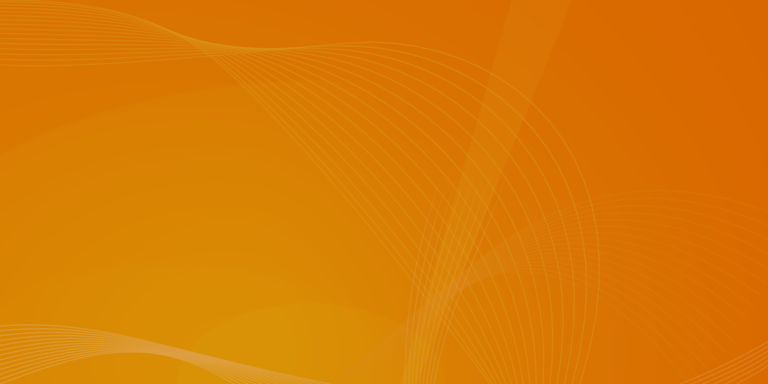
A WebGL 2 fragment shader for this background:

```glsl
#version 300 es
precision highp float;
// Warm orange backdrop with soft elliptical glows, a slanted light band and
// ribbons of fine lines. Each ribbon blends one cubic Bezier into another and
// strokes the curves in between; x spans 0..2 and y spans 0..1, upwards.

uniform vec2 u_resolution;
out vec4 fragColor;

const vec3 LEFT_ORANGE = vec3(0.85, 0.435, 0.0);
const vec3 RIGHT_ORANGE = vec3(0.85, 0.400, 0.0);
const vec3 GLOW_TINT = vec3(0.0, 0.105, 0.015);
const vec3 ELLIPSE_TINT = vec3(0.0, 0.020, 0.002);
const vec3 BAND_TINT = vec3(0.004, 0.028, 0.012);
const vec3 GOLD_LINE = vec3(0.85, 0.58, 0.09);
const vec3 AMBER_LINE = vec3(0.86, 0.54, 0.15);
const vec3 PALE_LINE = vec3(0.88, 0.66, 0.40);
const vec2 GLOW_CENTER = vec2(0.68, 0.08);
const vec2 GLOW_SIZE = vec2(0.95, 0.72);
const float LINE_HALF_WIDTH = 0.0019;
const int CURVE_STEPS = 20;

float segmentDistance(vec2 p, vec2 a, vec2 b) {
  vec2 ab = b - a;
  float h = clamp(dot(p - a, ab) / max(dot(ab, ab), 1e-8), 0.0, 1.0);
  return length(p - a - ab * h);
}

vec2 bezier(mat4x2 c, float s) {
  float r = 1.0 - s;
  return c * vec4(r * r * r, 3.0 * r * r * s, 3.0 * r * s * s, s * s * s);
}

float curveDistance(vec2 p, mat4x2 c) {
  float nearest = 10.0;
  vec2 last = c[0];
  for (int i = 1; i <= CURVE_STEPS; i++) {
    vec2 next = bezier(c, float(i) / float(CURVE_STEPS));
    nearest = min(nearest, segmentDistance(p, last, next));
    last = next;
  }
  return nearest;
}

// Opacity of `count` lines spread from curve a to curve b; spread skews spacing.
float ribbon(vec2 p, mat4x2 a, mat4x2 b, int count, float spread, float opacity) {
  float pixel = 1.0 / u_resolution.y;
  vec2 low = min(min(min(a[0], a[1]), min(a[2], a[3])), min(min(b[0], b[1]), min(b[2], b[3])));
  vec2 high = max(max(max(a[0], a[1]), max(a[2], a[3])), max(max(b[0], b[1]), max(b[2], b[3])));
  if (any(lessThan(p, low - 0.01)) || any(greaterThan(p, high + 0.01))) return 0.0;
  float clear = 1.0;
  for (int i = 0; i < count; i++) {
    float t = pow(float(i) / float(count - 1), spread);
    float d = curveDistance(p, a * (1.0 - t) + b * t);
    clear *= 1.0 - opacity * clamp((LINE_HALF_WIDTH - d) / pixel + 0.5, 0.0, 1.0);
  }
  return 1.0 - clear;
}

float ellipse(vec2 p, vec2 center, vec2 radius, float blur) {
  float d = (length((p - center) / radius) - 1.0) * radius.y;
  return 1.0 - smoothstep(-blur, blur, d);
}

vec3 backdrop(vec2 p) {
  vec3 color = mix(LEFT_ORANGE, RIGHT_ORANGE, clamp(p.x * 0.5, 0.0, 1.0));
  vec2 offset = (p - GLOW_CENTER) / GLOW_SIZE;
  color += GLOW_TINT * exp(-dot(offset, offset));
  // Stacked ellipses; the largest dissolves to the right.
  float fade = 1.0 - smoothstep(0.65, 1.15, p.x);
  color += ELLIPSE_TINT * ellipse(p, vec2(0.85, 0.10), vec2(1.22, 0.69), 0.006) * fade;
  color += 0.4 * ELLIPSE_TINT * ellipse(p, vec2(0.45, 0.0), vec2(0.60, 0.315), 0.02);
  color += 0.8 * ELLIPSE_TINT * ellipse(p, vec2(0.81, 0.0), vec2(0.35, 0.21), 0.005);
  // Slanted band, narrowing a little on its way down.
  float down = 1.0 - p.y;
  float leftEdge = 1.333 - 0.29 * down;
  float rightEdge = 1.490 - 0.406 * down;
  float band = smoothstep(-0.004, 0.004, p.x - leftEdge) * smoothstep(-0.004, 0.004, rightEdge - p.x);
  return color + BAND_TINT * band;
}

void main() {
  vec2 p = gl_FragCoord.xy / u_resolution * vec2(2.0, 1.0);
  vec3 color = backdrop(p);

  // Faint arcs fanning out at the lower right.
  float arcs = ribbon(p, mat4x2(0.781, -0.04, 1.146, 0.141, 1.406, 0.727, 2.083, 0.414),
    mat4x2(1.055, -0.04, 1.094, 0.323, 1.458, 0.479, 1.823, -0.04), 16, 1.0, 0.25);
  color = mix(color, AMBER_LINE, arcs * mix(1.0, 0.65, smoothstep(1.2, 1.7, p.x)));

  // Main ribbon: twisted tail, then the wide fan.
  float tail = ribbon(p, mat4x2(0.0, 1.0, 0.286, 1.0, 0.456, 0.948, 0.612, 0.797),
    mat4x2(0.0, 0.831, 0.260, 0.818, 0.651, 0.867, 0.911, 0.888), 16, 1.3, 0.40);
  float fan = ribbon(p, mat4x2(0.612, 0.797, 0.846, 0.570, 1.068, 0.284, 1.276, 0.0),
    mat4x2(0.911, 0.888, 1.302, 0.919, 1.706, 0.609, 1.510, 0.0), 16, 1.3, 0.45);
  color = mix(color, GOLD_LINE, max(tail, fan));

  // Steep strands crossing the fan, fading upwards.
  float strands = ribbon(p, mat4x2(1.055, 0.0, 1.055, 0.22, 1.09, 0.36, 1.15, 0.55),
    mat4x2(1.13, 0.0, 1.17, 0.22, 1.27, 0.38, 1.36, 0.66), 9, 1.0, 0.22);
  color = mix(color, PALE_LINE, strands * (1.0 - smoothstep(0.3, 0.62, p.y)));

  // Pale ribbons in the two lower corners.
  float leftCorner = ribbon(p, mat4x2(0.0, 0.151, 0.26, 0.172, 0.443, 0.083, 0.859, 0.0),
    mat4x2(0.0, 0.0, 0.26, 0.10, 0.42, 0.13, 0.64, -0.02), 13, 1.0, 0.42);
  float rightCorner = ribbon(p, mat4x2(1.77, 0.0, 1.85, 0.03, 1.93, 0.07, 2.0, 0.11),
    mat4x2(1.92, 0.0, 1.95, 0.02, 1.98, 0.03, 2.0, 0.05), 6, 1.0, 0.25);
  color = mix(color, PALE_LINE, max(leftCorner, rightCorner));

  fragColor = vec4(color, 1.0);
}
```
